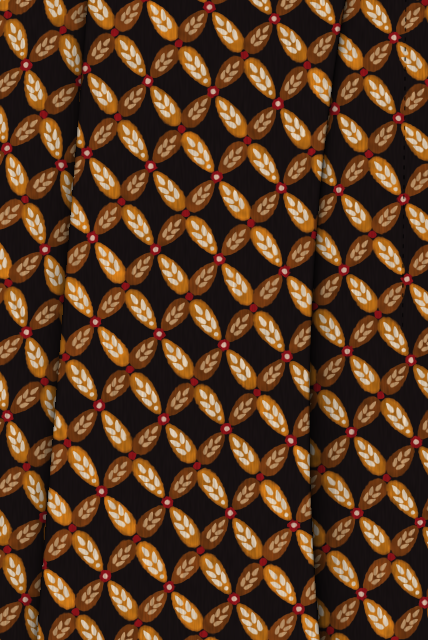
Reproduce this pattern procedurally as a Shadertoy shader.

```glsl
// Dark draped cloth printed with a lattice of four-petal flowers, leaf sprigs and red dots.
#define GROUND vec3(0.085, 0.062, 0.064)
#define BROWN vec3(0.43, 0.215, 0.07)
#define GOLD vec3(0.71, 0.42, 0.09)
#define TAN vec3(0.70, 0.55, 0.39)
#define CREAM vec3(0.83, 0.76, 0.67)
#define RED vec3(0.52, 0.07, 0.09)
#define PETAL_WIDTH 0.0158
#define PETAL_TAPER 0.28
#define EYE_RADIUS 0.0092
#define DOT_RADIUS 0.0062
#define WOBBLE 0.0016
#define WEAVE 0.22

vec2 hash2(vec2 p) {
    vec3 h = fract(p.xyx * vec3(0.1031, 0.1030, 0.0973));
    h += dot(h, h.yzx + 33.33);
    return fract((h.xx + h.yz) * h.zy);
}

float corner(vec2 cell, vec2 f, vec2 k) {
    return dot(hash2(cell + k) * 2.0 - 1.0, f - k);
}

float gradientNoise(vec2 p) {
    vec2 c = floor(p), f = fract(p), u = f * f * (3.0 - 2.0 * f);
    return mix(mix(corner(c, f, vec2(0, 0)), corner(c, f, vec2(1, 0)), u.x),
               mix(corner(c, f, vec2(0, 1)), corner(c, f, vec2(1, 1)), u.x), u.y);
}

// Approximate distance to an ellipse that widens towards +x.
float egg(vec2 p, vec2 r, float taper) {
    p.y /= 1.0 + taper * clamp(p.x / r.x, -1.0, 1.0);
    float k = length(p / r);
    return k * (k - 1.0) / max(length(p / (r * r)), 1e-4);
}

// Five leaflets pointing along +x, in units of the petal half-length.
float sprig(vec2 p) {
    float d = 1e3;
    for (int i = 0; i < 5; i++) {
        float pairIndex = float((i + 1) / 2);
        float side = i == 0 ? 0.0 : float(i & 1) * 2.0 - 1.0;
        vec2 q = p - vec2(0.51 - 0.41 * pairIndex, 0.175 * side);
        float a = 0.4 * side;
        q = mat2(cos(a), -sin(a), sin(a), cos(a)) * q;
        d = min(d, egg(q, vec2(0.25, 0.105), -0.3));
    }
    return d;
}

vec3 paint(vec3 base, vec3 ink, float d) {
    float blur = 0.9 / iResolution.y;
    return mix(base, ink, smoothstep(blur, -blur, d));
}

// The print: flowers on the lattice points, a red dot inside each cell.
vec3 floralPrint(vec2 p, mat2 lattice) {
    vec2 cell = floor(inverse(lattice) * p);
    float rough = gradientNoise(p * 190.0) * WOBBLE;
    vec3 col = GROUND;
    float eye = 1e3;
    for (int k = 0; k < 4; k++) {
        vec2 site = vec2(k & 1, k >> 1);
        vec2 r = p - lattice * (cell + site);
        vec2 axis = lattice * (0.5 - site);
        float reach = length(axis);
        axis /= reach;
        bool golden = site.x == site.y;
        float halfLen = 0.41 * reach;
        vec2 q = vec2(dot(r, axis) - 0.51 * reach, dot(r, vec2(-axis.y, axis.x)));

        // Petal with a darker rim and a little tone change per flower
        float petal = egg(q, vec2(halfLen, PETAL_WIDTH), PETAL_TAPER) + rough;
        vec3 dye = golden ? mix(GOLD, BROWN, 0.55 * smoothstep(-0.005, 0.0, petal)) : BROWN;
        dye *= 0.92 + 0.16 * hash2(cell + site + 7.0).x + 0.25 * gradientNoise(p * 70.0);
        col = paint(col, dye, petal);

        // Sprigs all grow up the cloth
        vec2 v = q / halfLen * (site.y * 2.0 - 1.0);
        v.x -= 0.04;
        float leaves = sprig(v);
        if (golden && site.y > 0.5) leaves = min(leaves, length(v + vec2(0.74, 0.0)) - 0.09);
        col = paint(col, golden ? CREAM : TAN, leaves * halfLen + rough * 0.7);
        eye = min(eye, length(r));
    }
    // Red eyes with pale hearts, and the linking dots
    vec2 middle = p - lattice * (cell + 0.5);
    col = paint(col, RED, eye - EYE_RADIUS + rough * 2.5);
    col = paint(col, mix(CREAM, RED, 0.15), eye - EYE_RADIUS * 0.46 + rough);
    return paint(col, RED, length(middle) - DOT_RADIUS + rough * 1.5);
}

void mainImage(out vec4 fragColor, in vec2 fragCoord) {
    // x runs right and y runs down, both in canvas heights
    vec2 p = vec2(fragCoord.x, iResolution.y - fragCoord.y) / iResolution.y;
    float bend = 1.0 - 1.536 * p.y;
    float leftFold = p.x - (0.137 - 0.08 * p.y);
    float rightFold = p.x - (0.484 + 0.056 * bend * bend);

    // Each panel of cloth carries its own lattice
    mat2 lattice = mat2(0.1003, 0.0176, 0.0055, 0.1318);
    vec2 origin = vec2(0.2435, 0.3893);
    if (leftFold < 0.0) {
        lattice = mat2(0.086, 0.026, -0.0285, 0.1305);
        origin = vec2(0.069, 0.389);
    } else if (rightFold > 0.0) {
        lattice = mat2(0.1003, 0.0143, 0.0065, 0.1263);
        origin = vec2(0.5365, 0.4232);
    }
    vec2 drape = vec2(gradientNoise(p * 6.0), gradientNoise(p * 6.0 + 40.0)) * 0.006;
    vec3 col = floralPrint(p - origin + drape, lattice);

    // Fold shadows, stitched seam and weave
    float shade = 1.0 - 0.55 * exp(-abs(leftFold) / (leftFold < 0.0 ? 0.012 : 0.002));
    float depth = mix(0.006, 0.02, smoothstep(0.3, 0.7, p.y));
    shade *= 1.0 - 0.75 * exp(-abs(rightFold) / (rightFold > 0.0 ? depth : 0.002));
    float stitch = smoothstep(0.0018, 0.0006, abs(p.x - 0.634 + 0.01 * p.y));
    stitch *= smoothstep(0.2, 0.4, abs(fract(p.y * 65.0) - 0.5)) * step(p.y, 0.52);
    shade *= 1.0 - 0.6 * stitch;
    shade *= 1.0 + WEAVE * gradientNoise(p * vec2(330.0, 45.0));
    fragColor = vec4(clamp(col * shade, 0.0, 1.0), 1.0);
}
```
